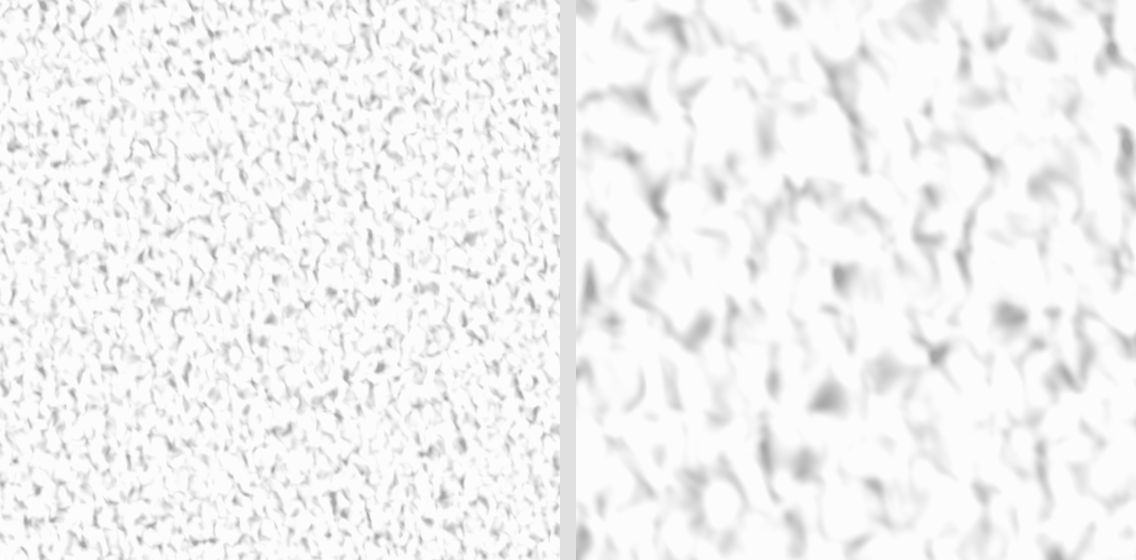
Left, the full canvas; right, a detail of the centre.
This texture is drawn by a Shadertoy shader. Its source:

```glsl
// Pale plaster-like speckle: soft grey flecks, drawn out along a steep diagonal,
// on near-white. Warped gradient noise in rotated, stretched layers is summed,
// then a rising tone curve turns only its peaks into dark flecks.

float hash(vec2 cell) {
    vec3 p = fract(cell.xyx * vec3(0.1031, 0.1030, 0.0973));
    p += dot(p, p.yzx + 33.33);
    return fract((p.x + p.y) * p.z);
}

float cornerSlope(vec2 cell, vec2 offset) {
    float angle = 6.2832 * hash(cell);
    return dot(vec2(cos(angle), sin(angle)), offset);
}

float gradientNoise(vec2 p) {
    vec2 cell = floor(p), f = p - cell;
    vec2 w = f * f * f * (f * (f * 6.0 - 15.0) + 10.0);
    vec2 e = vec2(1.0, 0.0);
    float low = mix(cornerSlope(cell, f), cornerSlope(cell + e, f - e), w.x);
    float high = mix(cornerSlope(cell + e.yx, f - e.yx),
                     cornerSlope(cell + e.xx, f - e.xx), w.x);
    return mix(low, high, w.y);
}

vec2 rotate(vec2 p, float angle) {
    float c = cos(angle), s = sin(angle);
    return vec2(c * p.x + s * p.y, c * p.y - s * p.x);
}

// Flecks of two sizes, each layer leaning a little differently
float fleckField(vec2 p) {
    vec2 bend = vec2(gradientNoise(p * 34.0 + 71.0), gradientNoise(p * 34.0 + 193.0));
    p += 0.009 * bend;
    float coarse = gradientNoise(rotate(p, 0.30) * vec2(56.0, 35.0) + 300.0);
    float medium = gradientNoise(rotate(p, 0.12) * vec2(82.0, 56.0) + 500.0);
    float fine = gradientNoise(rotate(p, 0.65) * vec2(125.0, 92.0) + 700.0);
    return coarse + 0.75 * medium + 0.30 * fine;
}

void mainImage(out vec4 fragColor, in vec2 fragCoord) {
    vec2 uv = fragCoord / iResolution.xy;

    // Normalised field, with slow drifts in fleck strength
    float field = 3.6 * fleckField(uv);
    field *= 1.0 + 0.35 * gradientNoise(uv * 7.0 + 40.0);

    // Broad pale ground, faint wisps and a few dark cores
    float peak = max(field + 0.3, 0.0);
    float darkness = 0.010 + 0.060 * pow(peak, 1.5);
    darkness = min(darkness, 0.34);

    fragColor = vec4(vec3(1.0 - darkness), 1.0);
}
```
